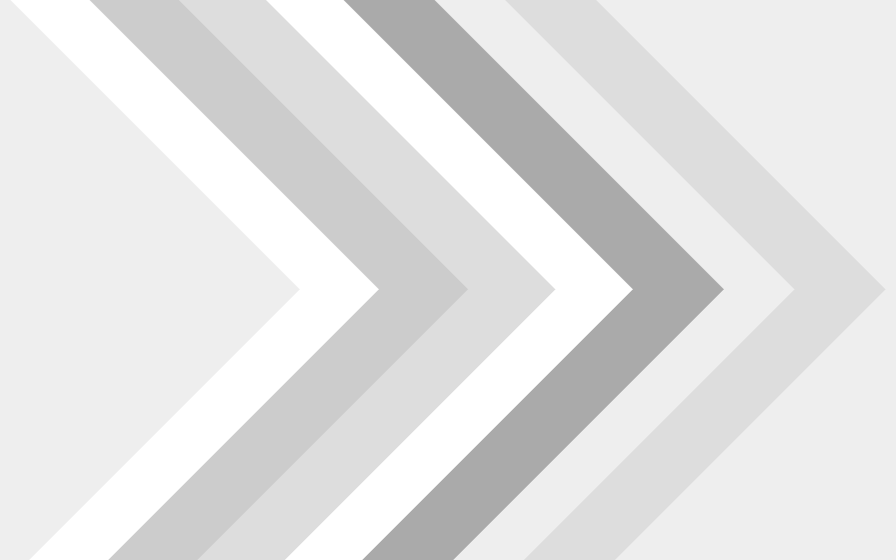
Write a Shadertoy shader that draws this background.

```glsl
const float PALE = 0.933;
const float WHITE = 1.0;
const float SILVER = 0.867;
const float MID_GREY = 0.8;
const float DARK_GREY = 0.667;

// Signed distance to a right-pointing right-angled corner, negative on its left
float cornerDistance(vec2 p, vec2 tip) {
    return (p.x - tip.x + abs(p.y - tip.y)) * 0.70711;
}

// Replaces the shade everywhere to the right of the corner
float paintBeyond(float shade, float nextShade, vec2 p, vec2 tip, float pixel) {
    float coverage = clamp(0.5 + cornerDistance(p, tip) / pixel, 0.0, 1.0);
    return mix(shade, nextShade, coverage);
}

void mainImage(out vec4 fragColor, in vec2 fragCoord) {
    const int EDGES = 8;
    const float TIP_HEIGHT = 0.4833;

    // Corner positions and the shade that starts at each, left to right
    float tipX[EDGES] = float[](0.5354, 0.6766, 0.8358, 0.9917,
                                1.1302, 1.2927, 1.4187, 1.5813);
    float shades[EDGES] = float[](WHITE, MID_GREY, SILVER, WHITE,
                                  DARK_GREY, PALE, SILVER, PALE);

    // Canvas units: the height is one, the width follows the 1.6 layout
    vec2 p = fragCoord / iResolution.y;
    p.x += 0.5 * (1.6 - iResolution.x / iResolution.y);
    float pixel = 1.0 / iResolution.y;

    // Nested chevrons
    float shade = PALE;
    for (int i = 0; i < EDGES; i++) {
        shade = paintBeyond(shade, shades[i], p, vec2(tipX[i], TIP_HEIGHT), pixel);
    }

    fragColor = vec4(vec3(shade), 1.0);
}
```
